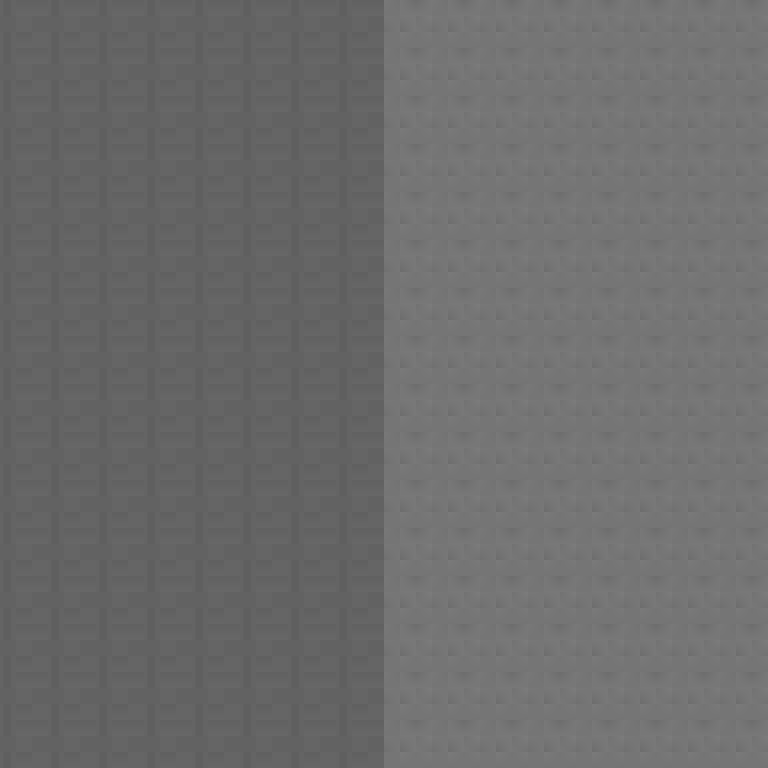
Reproduce this pattern procedurally as a WebGL 1 fragment shader.

```glsl
precision mediump float;
// Two grey halves woven from 16 by 16 repeats of faint, softly shaded 3 by 3 blocks.

uniform vec2 u_resolution;

const float REPEATS = 16.0;
const float BLOCKS = 3.0;
const vec3 DARK_GREY = vec3(0.386);
const vec3 LIGHT_GREY = vec3(0.459);

// Offset from a block centre, wrapped across the repeat
vec2 fromBlock(vec2 p, vec2 block) {
  return mod(p - block - 0.5 + 0.5 * BLOCKS, BLOCKS) - 0.5 * BLOCKS;
}

// Smooth-edged interval centred on zero
float interval(float x, float halfWidth, float soft) {
  return 1.0 - smoothstep(halfWidth - soft, halfWidth + soft, abs(x));
}

// One block: level, linear slope and diagonal twist
float shadedBlock(vec2 p, vec2 block, float level, vec2 slope, float twist, float soft) {
  vec2 q = fromBlock(p, block);
  float mask = interval(q.x, 0.5, soft) * interval(q.y, 0.5, soft);
  return mask * (level + dot(slope, q) + twist * q.x * q.y);
}

// Dark upright groove between two paler margins
float groove(vec2 p, vec2 block, float soft) {
  vec2 q = fromBlock(p, block);
  float stripe = interval(q.x + 0.05, 0.25, max(soft, 0.08));
  float mask = interval(q.x, 0.5, soft) * interval(q.y, 0.5, soft);
  return mask * (0.008 - 0.020 * stripe);
}

// Brick-like relief with horizontal ledges and upright grooves
float ledgeRelief(vec2 p, float soft) {
  vec2 fall = vec2(0.0, 0.028);
  float tone = shadedBlock(p, vec2(1.0, 0.0), 0.006, fall, 0.0, soft);
  tone += shadedBlock(p, vec2(2.0, 0.0), 0.006, fall, 0.0, soft);
  tone += shadedBlock(p, vec2(1.0, 1.0), 0.012, vec2(0.0), 0.0, soft);
  tone += shadedBlock(p, vec2(1.0, 2.0), 0.002, fall, 0.0, soft);
  tone += shadedBlock(p, vec2(2.0, 2.0), 0.012, vec2(0.0), 0.0, soft);
  tone += groove(p, vec2(0.0, 0.0), soft);
  tone += groove(p, vec2(0.0, 2.0), soft);
  return tone;
}

// Mottled relief with diagonal gradients meeting at block corners
float mottledRelief(vec2 p, float soft) {
  float tone = shadedBlock(p, vec2(1.0, 0.0), 0.0, vec2(-0.022, 0.022), 0.05, soft);
  tone += shadedBlock(p, vec2(2.0, 0.0), 0.0, vec2(0.022, 0.022), -0.05, soft);
  tone += shadedBlock(p, vec2(0.0, 0.0), 0.0, vec2(-0.010, 0.0), 0.03, soft);
  tone += shadedBlock(p, vec2(1.0, 1.0), 0.0, vec2(0.026, -0.022), 0.05, soft);
  tone += shadedBlock(p, vec2(2.0, 1.0), 0.003, vec2(0.010, -0.010), -0.07, soft);
  tone += shadedBlock(p, vec2(0.0, 1.0), 0.0, vec2(0.014, -0.014), 0.04, soft);
  tone += shadedBlock(p, vec2(1.0, 2.0), 0.003, vec2(-0.010, -0.012), 0.03, soft);
  tone += shadedBlock(p, vec2(2.0, 2.0), 0.002, vec2(0.008, -0.010), -0.03, soft);
  return tone;
}

void main() {
  vec2 uv = gl_FragCoord.xy / u_resolution;
  float pixel = 1.0 / min(u_resolution.x, u_resolution.y);

  // Block coordinates, counted rightwards and down from the top left
  vec2 p = fract(vec2(uv.x, 1.0 - uv.y) * REPEATS) * BLOCKS;
  float soft = 0.5 * pixel * REPEATS * BLOCKS;

  vec3 leftHalf = DARK_GREY + ledgeRelief(p, soft);
  vec3 rightHalf = LIGHT_GREY + mottledRelief(p, soft);
  float side = smoothstep(0.5 - 0.5 * pixel, 0.5 + 0.5 * pixel, uv.x);
  gl_FragColor = vec4(mix(leftHalf, rightHalf, side), 1.0);
}
```
